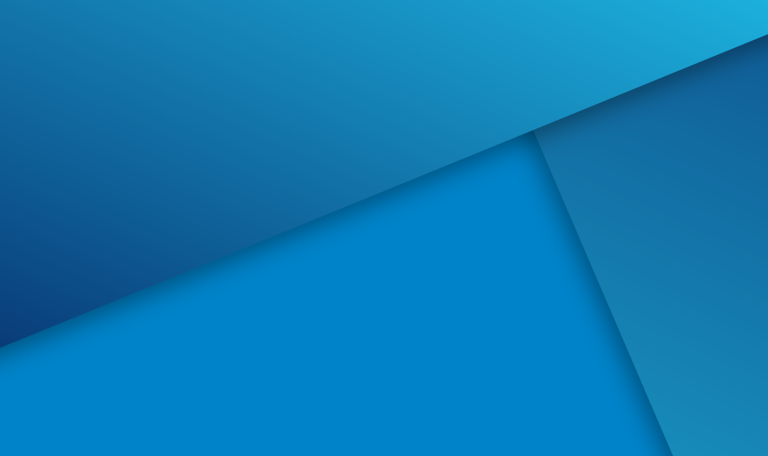
A Shadertoy shader for this background:

```glsl
// Layout, in canvas heights from the lower left
const vec2 FOLD_START = vec2(0.0, 0.237);
const vec2 FOLD_END = vec2(1.684, 0.925);
const vec2 SIDE_TOP = vec2(1.169, 0.715);
const vec2 SIDE_BOTTOM = vec2(1.476, 0.0);
const vec2 SIDE_LIGHT_DIR = vec2(-0.41, -0.91);

// Colours
const vec3 BASE_BLUE = vec3(0.0, 0.515, 0.79);
const vec3 TOP_DARK = vec3(0.035, 0.235, 0.475);
const vec3 TOP_LIGHT = vec3(0.11, 0.69, 0.865);
const vec3 SIDE_DARK = vec3(0.06, 0.365, 0.59);
const vec3 SIDE_LIGHT = vec3(0.09, 0.545, 0.73);

// Soft shadows
const float SHADOW_STRENGTH = 0.27;
const float SHADOW_WIDTH = 0.045;

// Signed distance to the line a-b, positive on its left
float lineDistance(vec2 p, vec2 a, vec2 b) {
    vec2 dir = normalize(b - a);
    return dot(p - a, vec2(-dir.y, dir.x));
}

// Antialiased coverage of the positive side
float coverage(float dist) {
    float pixel = 1.0 / iResolution.y;
    return smoothstep(-0.75 * pixel, 0.75 * pixel, dist);
}

// Brightness left beside a raised edge
float shadow(float dist) {
    float d = max(-dist, 0.0) / SHADOW_WIDTH;
    return 1.0 - SHADOW_STRENGTH * exp(-d * (0.6 + d));
}

vec3 topColor(vec2 p) {
    vec2 box = (p - FOLD_START) / (vec2(FOLD_END.x, 1.0) - FOLD_START);
    return mix(TOP_DARK, TOP_LIGHT, clamp(0.5 * (box.x + box.y), 0.0, 1.0));
}

vec3 sideColor(vec2 p) {
    float from = dot(FOLD_END, SIDE_LIGHT_DIR);
    float to = dot(SIDE_BOTTOM, SIDE_LIGHT_DIR);
    float t = (dot(p, SIDE_LIGHT_DIR) - from) / (to - from);
    return mix(SIDE_DARK, SIDE_LIGHT, clamp(t, 0.0, 1.0));
}

void mainImage(out vec4 fragColor, in vec2 fragCoord) {
    vec2 p = fragCoord / iResolution.y;
    float fold = lineDistance(p, FOLD_START, FOLD_END);
    float side = lineDistance(p, SIDE_TOP, SIDE_BOTTOM);

    // Stack the sheets from back to front
    vec3 color = BASE_BLUE * shadow(side);
    color = mix(color, sideColor(p), coverage(side));
    color *= shadow(fold);
    color = mix(color, topColor(p), coverage(fold));

    fragColor = vec4(color, 1.0);
}
```
